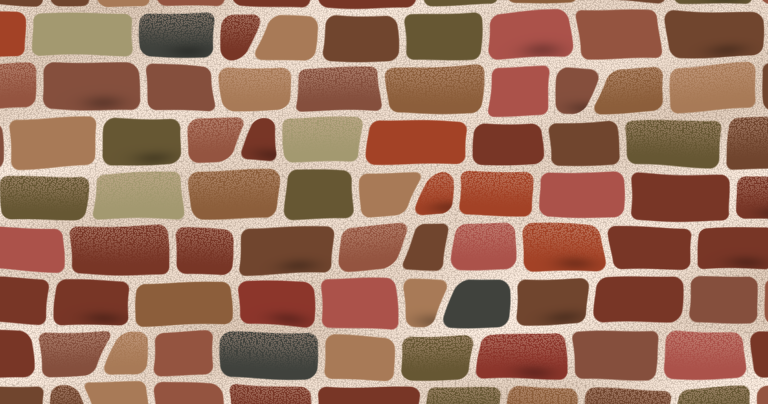
A Shadertoy shader for this pattern:

```glsl
const float COURSE = 0.132;
const float CELL = 0.215;

const vec3 CLAY[12] = vec3[12](
    vec3(.44, .27, .18), vec3(.58, .33, .25), vec3(.40, .34, .20), vec3(.47, .21, .15),
    vec3(.55, .37, .23), vec3(.52, .31, .24), vec3(.67, .32, .29), vec3(.55, .21, .17),
    vec3(.64, .26, .15), vec3(.64, .60, .44), vec3(.25, .26, .24), vec3(.66, .48, .34));

float hash(vec2 p) {
    return fract(sin(dot(p, vec2(41.3, 289.1))) * 43758.5);
}

// Distance to the nearest scattered grain
float cellular(vec2 p) {
    vec2 cell = floor(p);
    float nearest = 2.0;
    for (int y = -1; y <= 1; y++)
        for (int x = -1; x <= 1; x++) {
            vec2 c = cell + vec2(x, y);
            nearest = min(nearest, distance(p, c + vec2(hash(c), hash(c + 17.3))));
        }
    return nearest;
}

// Each course has one cell broken by a diagonal joint
float brokenCell(float row) {
    return floor(8.0 * hash(vec2(row, 3.7)));
}

// Joint as x position and slant
vec2 joint(float i, float row) {
    vec2 k = vec2(i, row);
    float x = i + hash(vec2(row, 7.0)) + 0.32 * (hash(k) - 0.5);
    x += 0.1 * sign(i - brokenCell(row) - 0.5);
    return vec2(x * CELL, 0.28 * (hash(k + 31.0) - 0.5));
}

float jointSide(vec2 p, vec2 j) {
    float bow = 0.002 * sin(45.0 * p.y + 90.0 * j.x);
    return (p.x - j.x - j.y * p.y - bow) * inversesqrt(1.0 + j.y * j.y);
}

void mainImage(out vec4 fragColor, in vec2 fragCoord) {
    vec2 p = fragCoord / iResolution.y;
    float px = 1.0 / iResolution.y;

    // Gently wavy courses, counted from the top
    float depth = 0.978 - p.y;
    depth += 0.006 * sin(3.3 * p.x + 9.0 * p.y) + 0.004 * sin(7.0 * p.x - 15.0 * p.y);
    float course = floor(depth / COURSE);
    float row = mod(course, 8.0);
    vec2 q = vec2(p.x, COURSE * (course + 0.5) - depth);

    // Nearest brick of the course
    float dist = 1.0;
    vec2 id = vec2(0), local = vec2(0);
    float first = floor(q.x / CELL - hash(vec2(row, 7.0)));
    for (float c = -1.0; c <= 1.0; c++) {
        float i = first + c;
        vec2 left = joint(i, row), right = joint(i + 1.0, row), key = vec2(i, row);
        if (i == brokenCell(row)) {
            float lean = hash(key + 5.0) < 0.5 ? -1.0 : 1.0;
            float cut = hash(key + 9.0) < 0.5 ? 0.39 : 0.61;
            vec2 diagonal = vec2(mix(left.x, right.x, cut), 0.42 * lean);
            if (jointSide(q, diagonal) > 0.0) {
                left = diagonal;
                key.x += 0.5;
            } else right = diagonal;
        }
        vec2 at = vec2(q.x - 0.5 * (left.x + right.x), q.y);
        at.y += 0.08 * (hash(key + 2.0) - 0.5) * at.x;
        at.y += 0.002 * sin(25.0 * at.x + 6.3 * hash(key + 4.0));
        float halfHeight = 0.5 * COURSE - 0.007 - 0.005 * hash(key + 6.0);
        float radius = 0.016 + 0.012 * hash(key + 8.0);
        float across = max(-jointSide(q, left), jointSide(q, right)) + 0.009;
        vec2 e = vec2(across, abs(at.y) - halfHeight) + radius;
        float d = length(max(e, 0.0)) + min(max(e.x, e.y), 0.0) - radius;
        if (d < dist) {
            dist = d;
            id = key;
            local = at;
        }
    }

    float grain = cellular(p * 220.0);

    // Sandy mortar with soft clouds
    float cloud = 0.5 + 0.25 * sin(4.0 * p.x + 3.0 * sin(5.0 * p.y)) + 0.25 * sin(13.0 * p.y - 6.0 * p.x);
    vec3 mortar = mix(vec3(.82, .74, .67), vec3(.94, .88, .83), cloud) + 0.22 * (0.45 - grain);

    // Flat clay, some bricks frosted above or smudged below
    vec3 brick = CLAY[int(12.0 * pow(hash(id + 12.0), 1.5))];
    float frost = step(0.6, hash(id + 14.0)) * smoothstep(-0.04, 0.06, local.y);
    brick = mix(brick, vec3(.86, .72, .64), 0.4 * frost * smoothstep(0.75, 0.15, grain));
    vec2 smudge = (local - vec2(0.03, -0.04)) / vec2(0.05, 0.018);
    brick *= 1.0 - 0.25 * step(0.72, hash(id + 16.0)) * exp(-dot(smudge, smudge));

    fragColor = vec4(mix(brick, mortar, smoothstep(-px, px, dist)), 1.0);
}
```
